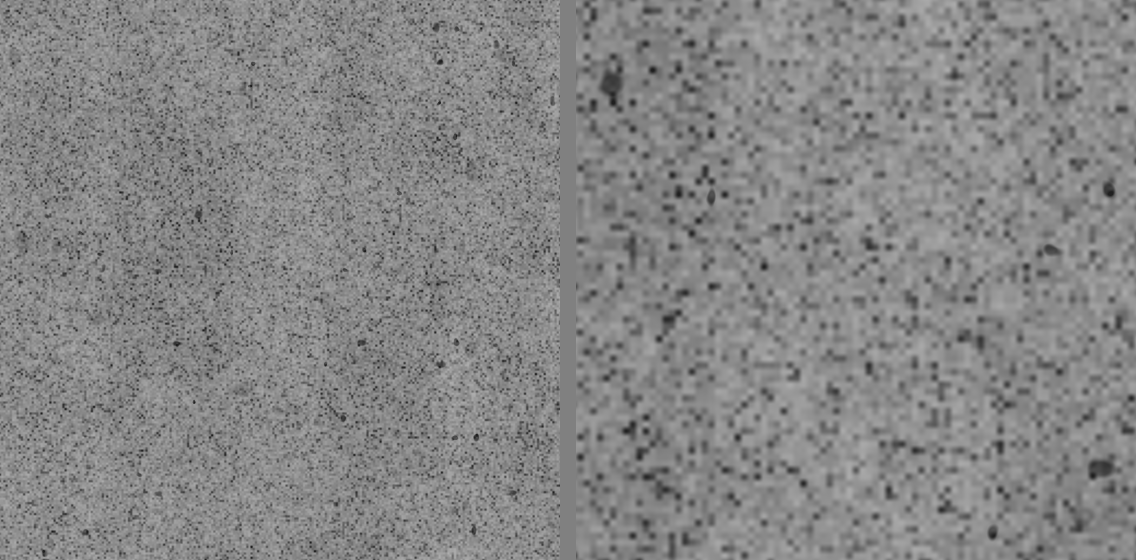
Left: the whole. Right: its middle third, enlarged.
Give the GLSL for this texture, as a three.js fragment shader.

```glsl
// Weathered grey concrete: fine dark grain, soft mottling, faint vertical bands and a few pits.
varying vec2 vUv;

const float BASE_GREY    = 0.577;
const float GRAIN_CELLS  = 256.0;  // grains across the canvas
const float GRAIN_AMOUNT = 0.13;
const float SPECK_AMOUNT = 0.33;
const float SPECK_RARITY = 6.0;    // higher leaves fewer dark specks
const float CLUMP_CELLS  = 85.0;
const float CLUMP_AMOUNT = 0.07;
const float STAIN_CELLS  = 11.0;
const float STAIN_AMOUNT = 0.06;
const vec2  BAND_CELLS   = vec2(18.0, 1.5);
const float BAND_AMOUNT  = 0.045;
const float PIT_CELLS    = 30.0;
const float PIT_SHARE    = 0.045;
const float PIT_DEPTH    = 0.27;
const float SMUDGE_CELLS = 15.0;
const float SMUDGE_SHARE = 0.14;
const float SMUDGE_DEPTH = 0.09;

float hash(vec2 p) {
  vec3 q = fract(vec3(p.xyx) * 0.1031);
  q += dot(q, q.yzx + 33.33);
  return fract((q.x + q.y) * q.z);
}

// Smooth value noise; a skew above 1 makes high values rare.
float skewedNoise(vec2 p, float skew) {
  vec2 cell = floor(p);
  vec2 f = fract(p);
  f = f * f * (3.0 - 2.0 * f);
  float a = pow(hash(cell), skew);
  float b = pow(hash(cell + vec2(1.0, 0.0)), skew);
  float c = pow(hash(cell + vec2(0.0, 1.0)), skew);
  float d = pow(hash(cell + vec2(1.0, 1.0)), skew);
  return mix(mix(a, b, f.x), mix(c, d, f.x), f.y);
}

float noise(vec2 p) {
  return skewedNoise(p, 1.0);
}

// Two octaves, centred on zero.
float mottle(vec2 p) {
  return 0.65 * noise(p) + 0.35 * noise(p * 2.3 + 17.0) - 0.5;
}

// Scattered ragged spots, each kept inside its own cell.
float spots(vec2 uv, float cells, float share, float seed) {
  vec2 p = uv * cells;
  vec2 cell = floor(p) + seed;
  vec2 centre = 0.35 + 0.3 * vec2(hash(cell + 3.1), hash(cell + 7.7));
  vec2 offset = fract(p) - centre;
  float stretch = mix(0.75, 1.35, hash(cell + 11.3));
  float ragged = 0.14 * (noise(p * 5.0 + seed) - 0.5);
  float dist = length(offset * vec2(stretch, 1.0 / stretch)) + ragged;
  float radius = mix(0.1, 0.23, hash(cell + 19.9));
  float present = step(hash(cell + 29.3), share);
  return present * (1.0 - smoothstep(radius * 0.5, radius * 1.2, dist));
}

void main() {
  vec2 grainPos = vUv * GRAIN_CELLS;
  float clump = mottle(vUv * CLUMP_CELLS + 41.0);
  float stain = mottle(vUv * STAIN_CELLS + 5.0);
  float band = noise(vUv * BAND_CELLS + 63.0) - 0.5;

  // Broad and middle tones
  float grey = BASE_GREY + CLUMP_AMOUNT * clump + STAIN_AMOUNT * stain + BAND_AMOUNT * band;

  // Fine grain, with specks gathering where the surface is darker
  grey += GRAIN_AMOUNT * (noise(grainPos + 300.0) - 0.5);
  float gather = 1.0 - 0.8 * clump - 0.5 * stain;
  grey -= SPECK_AMOUNT * gather * skewedNoise(grainPos, SPECK_RARITY);

  // Pits and smudges
  grey -= PIT_DEPTH * spots(vUv, PIT_CELLS, PIT_SHARE, 120.0);
  grey -= SMUDGE_DEPTH * spots(vUv, SMUDGE_CELLS, SMUDGE_SHARE, 210.0);

  gl_FragColor = vec4(vec3(clamp(grey, 0.12, 0.72)), 1.0);
}
```
